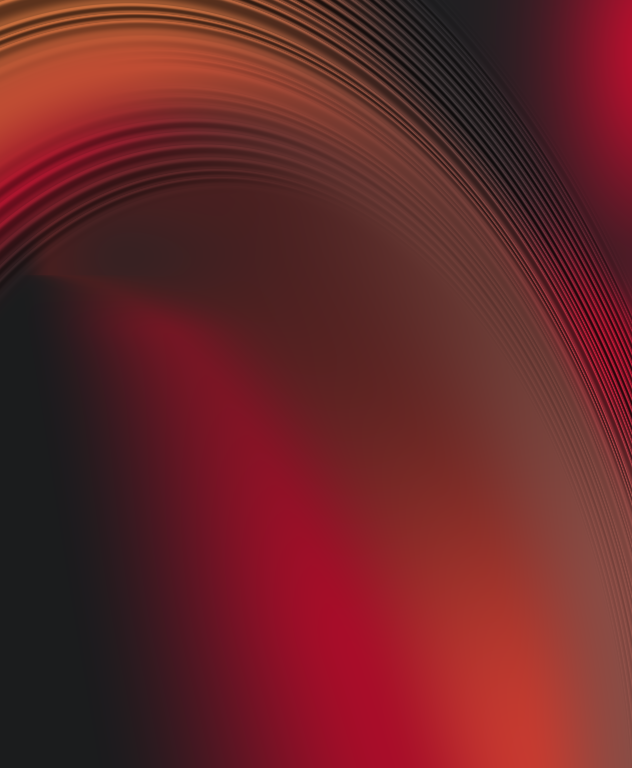
Reproduce this background procedurally as a WebGL 2 fragment shader.

```glsl
#version 300 es
precision highp float;

uniform vec2 u_resolution;
out vec4 fragColor;

const vec3 CHARCOAL = vec3(0.105, 0.108, 0.115);
const vec3 BROWN = vec3(0.28, 0.12, 0.122);
const vec3 CRIMSON = vec3(0.66, 0.05, 0.16);
const vec3 EMBER = vec3(0.79, 0.24, 0.19);
const vec3 ORANGE = vec3(0.75, 0.30, 0.20);
const vec3 OCHRE = vec3(0.62, 0.34, 0.19);
const vec3 TAUPE = vec3(0.54, 0.30, 0.27);

// Inner ellipse of the arch, in a space stretched along x.
const vec2 ARCH_CENTER = vec2(0.293, -0.085);
const vec2 ARCH_STRETCH = vec2(1.6, 1.0);
const float ARCH_RADIUS = 0.844;

float hash(float n) {
  n = fract(n * 0.1031);
  n *= n + 33.33;
  return fract(n * (n + n));
}

float noise(float x) {
  float cell = floor(x);
  return mix(hash(cell), hash(cell + 1.0), smoothstep(0.0, 1.0, x - cell));
}

float glow(vec2 p, vec2 center, vec2 radius) {
  vec2 q = (p - center) / radius;
  return exp(-dot(q, q));
}

// Rises over the first pair of limits and falls over the second.
float band(float x, float a, float b, float c, float d) {
  return smoothstep(a, b, x) * (1.0 - smoothstep(c, d, x));
}

// Level of the drifting ellipse through q: 0 on the inner rim, 1 on the main arc.
float arcLevel(vec2 q) {
  const float growth = 0.344;
  vec2 drift = vec2(-0.198, -0.109);
  float a = growth * growth - dot(drift, drift);
  float b = ARCH_RADIUS * growth + dot(q, drift);
  float c = ARCH_RADIUS * ARCH_RADIUS - dot(q, q);
  return (sqrt(max(b * b - a * c, 0.0)) - b) / a;
}

// Signed groove profile: negative in dark lines, positive on lit rims.
float grooves(float level, float count) {
  float x = level * count + 0.9 * noise(level * 9.0);
  float cell = floor(x);
  float f = x - cell;
  float line = band(f, 0.05, 0.4, 0.5, 0.85);
  float rim = band(f, 0.6, 0.85, 0.9, 1.0);
  float fade = 1.0 - smoothstep(0.3, 0.75, fwidth(level) * count);
  return (0.35 * rim - line * mix(0.5, 1.0, hash(cell + 40.0))) * fade;
}

vec3 mutedTaupe(float height) {
  return TAUPE * mix(1.0, 0.76, smoothstep(0.2, 0.65, height));
}

// Soft interior: a curved crimson ridge between charcoal and ember.
vec3 interior(vec2 p, float rimDistance) {
  float depth = max(0.642 - p.y, 0.0);
  float root = sqrt(depth);
  float d = p.x - (0.05 + 0.618 * root - 0.07 * depth);
  vec3 warm = mix(BROWN, EMBER, glow(p, vec2(0.66, -0.02), vec2(0.36, 0.42)));
  float rim = smoothstep(0.75, 1.04, rimDistance) * smoothstep(0.28, 0.7, p.x);
  warm = mix(warm, mutedTaupe(p.y), rim);
  warm = mix(warm, CHARCOAL * 1.3, 0.7 * glow(p, vec2(0.06, 0.665), vec2(0.2, 0.06)));

  float strength = smoothstep(0.0, 0.08, depth) * mix(0.45, 1.0, smoothstep(0.03, 0.5, depth));
  vec3 ridge = mix(BROWN, CRIMSON, strength);
  float width = 0.085 + 0.05 * depth;
  vec3 rightSide = mix(warm, ridge, exp(-d * d / (width * width)));
  vec3 leftSide = mix(rightSide, ridge, smoothstep(0.0, 0.03, depth));
  float lit = smoothstep(-0.03 - 0.64 * root + 0.25 * depth, 0.02, d);
  return mix(CHARCOAL, d > 0.0 ? rightSide : leftSide, lit);
}

// Colour across the arch, from the inner rim to the outer edge.
vec3 archColor(vec2 p, float level) {
  float leftGlow = 1.0 - smoothstep(0.0, 0.36, p.x);
  vec3 red = mix(BROWN * 1.3, CRIMSON, leftGlow * 0.85);
  vec3 c = mix(BROWN, red, smoothstep(0.0, 0.35, level));
  c = mix(c, ORANGE, smoothstep(0.28, 0.68, level));
  c = mix(c, OCHRE, smoothstep(0.65, 1.0, level));
  c = mix(c, mutedTaupe(p.y), smoothstep(0.15, 0.62, p.x));

  float shade = smoothstep(0.85, 1.5, level) * smoothstep(0.35, 0.58, p.x);
  c = mix(c, CHARCOAL * 1.5, 0.85 * shade * smoothstep(0.3, 0.6, p.y));
  float flare = glow(p, vec2(0.81, 0.56), vec2(0.14, 0.18));
  return mix(c, CRIMSON * 1.08, flare * smoothstep(0.5, 1.3, level) * 0.8);
}

void main() {
  vec2 p = gl_FragCoord.xy / u_resolution.y;
  p.x *= 0.8242 * u_resolution.y / u_resolution.x;
  vec2 q = (p - ARCH_CENTER) * ARCH_STRETCH;
  float level = arcLevel(q);

  vec3 inside = interior(p, length(q) / ARCH_RADIUS);
  vec3 color = mix(inside, archColor(p, level), smoothstep(-0.1, 0.25, level));

  // Dark backdrop with a crimson corner.
  vec3 backdrop = mix(CHARCOAL * 1.15, CRIMSON * 1.12, glow(p, vec2(0.86, 0.93), vec2(0.13, 0.24)));
  color = mix(color, backdrop, smoothstep(1.5, 2.2, level) * smoothstep(0.5, 0.7, p.y));

  // Fine grooves on both rims and faint ones between them.
  float outer = band(level, 0.72, 1.05, 1.7, 2.3) * smoothstep(0.15, 0.5, p.y);
  float inner = band(level, -0.06, 0.08, 0.16, 0.5) * (1.0 - smoothstep(0.12, 0.48, p.x));
  float faint = band(level, 0.0, 0.2, 0.8, 1.0) * smoothstep(0.1, 0.4, p.x);
  float amount = 0.78 * outer + 0.65 * inner + 0.15 * faint;
  color *= 1.0 + amount * grooves(level, 15.0);

  fragColor = vec4(clamp(color, 0.0, 1.0), 1.0);
}
```
